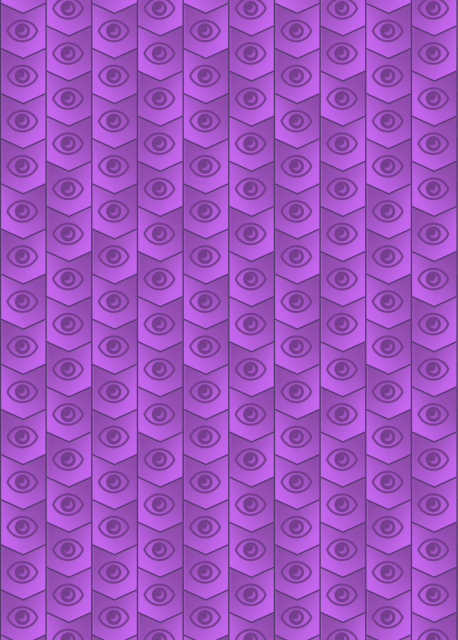
Reproduce this pattern procedurally as a Shadertoy shader.

```glsl
// Staggered columns of violet chevron scales, each stamped with an almond eye.
#define COLUMNS 10.03      // columns across the canvas
#define ROW 0.988          // scale height, in column widths
#define SLOPE 0.45         // steepness of the chevron edge
#define FIRST_TIP 1.282    // depth of the first full tip below the top
#define LINE_HALF 0.015    // half width of the outlines
#define EYE_SIZE vec2(0.325, 0.225)
#define EYE_STROKE 0.024   // half width of the eyelid line
#define DARK vec3(0.55, 0.29, 0.66)
#define LIGHT vec3(0.77, 0.40, 0.935)
#define EYE_COLOR vec3(0.445, 0.235, 0.54)
#define LINE_COLOR vec3(0.33, 0.23, 0.42)

float hash(vec2 p) {
    vec3 q = fract(p.xyx * vec3(0.1031, 0.1030, 0.0973));
    q += dot(q, q.yzx + 33.33);
    return fract((q.x + q.y) * q.z);
}

float cover(float d, float px) {
    return 1.0 - smoothstep(-0.75 * px, 0.75 * px, d);
}

// Lens made of two overlapping discs
float almond(vec2 p, vec2 size) {
    float radius = dot(size, size) / (2.0 * size.y);
    return length(vec2(p.x, abs(p.y) + radius - size.y)) - radius;
}

float eyeMask(vec2 p, float px) {
    float lid = abs(almond(p, EYE_SIZE)) - EYE_STROKE;
    float iris = length(p) - 0.165;
    float moon = max(length(p - vec2(0.012, 0.0)) - 0.092,
                     0.083 - length(p - vec2(-0.035, 0.045)));
    return max(cover(lid, px), cover(iris, px) * (1.0 - 0.85 * cover(moon, px)));
}

void mainImage(out vec4 fragColor, in vec2 fragCoord) {
    // One unit is one column width; y runs down from the top
    float px = COLUMNS / iResolution.x;
    vec2 pos = vec2(fragCoord.x, iResolution.y - fragCoord.y) * px;
    pos.x -= 0.01;

    // Scale cell: alternate columns drop by half a row
    float column = floor(pos.x);
    float x = pos.x - column - 0.5;
    float shift = 0.5 * mod(column, 2.0);
    float depth = (pos.y - FIRST_TIP + SLOPE * abs(x)) / ROW - shift;
    float row = floor(depth);
    float along = depth - row;
    float below = pos.y - FIRST_TIP - ROW * (row + shift);

    // Diagonal shading, mirrored at random from scale to scale
    float rnd = hash(vec2(column, row) + 17.0);
    float side = rnd < 0.5 ? -1.0 : 1.0;
    float glow = 0.5 + 0.62 * side * x + 0.5 * (along - 0.5);
    vec3 color = mix(DARK, LIGHT, smoothstep(-0.08, 1.02, glow));

    // Thin highlight inside the left edge
    float rim = cover(abs(x + 0.465) - 0.012, px);
    color = mix(color, LIGHT, 0.4 * rim);

    // Eye
    vec2 eyePos = vec2(x + 0.02, ROW - 0.605 - below);
    color = mix(color, EYE_COLOR, 0.92 * eyeMask(eyePos, px));

    // Outlines: column seams and chevron edges
    float seam = 0.5 - abs(x);
    float chevron = min(along, 1.0 - along) * ROW * inversesqrt(1.0 + SLOPE * SLOPE);
    color = mix(color, LINE_COLOR, cover(min(seam, chevron) - LINE_HALF, px));

    fragColor = vec4(color, 1.0);
}
```
